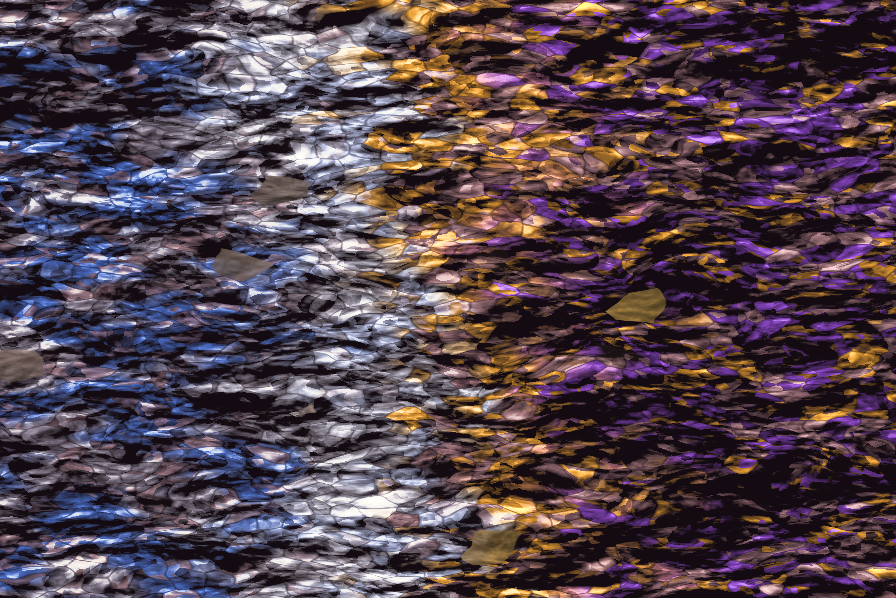
Give the GLSL for this texture, as a WebGL 2 fragment shader.

```glsl
#version 300 es
precision highp float;
uniform vec2 u_resolution;
out vec4 fragColor;

float hash(vec2 p) {
  vec3 q = fract(vec3(p.xyx) * 0.1031);
  q += dot(q, q.yzx + 33.33);
  return fract((q.x + q.y) * q.z);
}

vec2 hash2(vec2 p) {
  return vec2(hash(p), hash(p + 71.7));
}

float noise(vec2 p) {
  vec2 i = floor(p), f = fract(p);
  f = f * f * (3.0 - 2.0 * f);
  return mix(mix(hash(i), hash(i + vec2(1, 0)), f.x),
             mix(hash(i + vec2(0, 1)), hash(i + vec2(1, 1)), f.x), f.y);
}

float fbm(vec2 p, int octaves) {
  float sum = 0.0, amp = 0.5;
  for (int i = 0; i < octaves; i++) {
    sum += amp * noise(p);
    p = mat2(1.9, 0.25, -0.35, 2.05) * p + 13.7;
    amp *= 0.52;
  }
  return sum;
}

// Cellular flakes: x = random id, y = distance to the rim, z = facet shading
vec3 flakes(vec2 p) {
  vec2 cell = floor(p), nearestCell = cell, toCentre = vec2(0);
  float near = 9.0, next = 9.0;
  for (int y = -1; y <= 1; y++)
    for (int x = -1; x <= 1; x++) {
      vec2 c = cell + vec2(x, y);
      vec2 d = c + hash2(c) - p;
      float dist = length(d);
      if (dist < near) {
        next = near;
        near = dist;
        nearestCell = c;
        toCentre = d;
      } else next = min(next, dist);
    }
  vec2 tilt = hash2(nearestCell + 19.0) - 0.5;
  return vec3(hash(nearestCell + 5.3), next - near, dot(toCentre, tilt));
}

// Slope of the layered surface, lit from above and slightly from the left
float reliefSlope(vec2 p, float reach) {
  vec2 scale = vec2(17.0, 44.0);
  vec2 offset = vec2(-0.6, 1.0) * reach;
  return fbm((p - offset) * scale, 5) - fbm((p + offset) * scale, 5);
}

// Iridescent tint: blue and slate, then silver, gold, and purple
vec3 filmTint(float zone, float pick, float bluePatch) {
  vec3 slate = vec3(0.55, 0.54, 0.60);
  vec3 blue = vec3(0.24, 0.42, 0.78);
  vec3 silver = vec3(0.77, 0.79, 0.83);
  vec3 gold = vec3(0.90, 0.62, 0.16);
  vec3 purple = vec3(0.50, 0.25, 0.76);
  vec3 mauve = vec3(0.62, 0.46, 0.47);

  vec3 cool = mix(slate, blue, bluePatch);
  cool = mix(cool, mauve, 0.7 * smoothstep(0.78, 0.84, pick));
  cool = mix(cool, silver, 0.75 * smoothstep(0.20, 0.38, zone));
  vec3 warm = mix(gold, mauve, smoothstep(0.55, 0.62, pick));
  vec3 violet = mix(purple, mauve, smoothstep(0.38, 0.44, pick));
  violet = mix(violet, gold, smoothstep(0.73, 0.77, pick));
  vec3 tint = mix(cool, warm, smoothstep(0.43, 0.53, zone));
  return mix(tint, violet, smoothstep(0.57, 0.70, zone));
}

void main() {
  vec2 uv = gl_FragCoord.xy / u_resolution;
  vec2 p = gl_FragCoord.xy / u_resolution.y;

  // Wavy bedding
  vec2 bend = vec2(fbm(p * vec2(9, 22), 3), fbm(p * vec2(6, 13) + 40.0, 3)) - 0.43;
  vec2 q = p + bend * vec2(0.07, 0.045);

  // Shallow focus: softer towards the top and bottom
  float defocus = smoothstep(0.27, 0.56, abs(uv.y - 0.45));
  float slope = reliefSlope(q, mix(0.0028, 0.0055, defocus));
  vec3 coarse = flakes(q * vec2(21, 56));
  vec3 fine = flakes(q * vec2(52, 125) + 31.0);
  float pick = fract(coarse.x * 37.7 + 0.25 * fine.x);

  // Colour zones across the width
  float zone = uv.x + 0.09 * (uv.y - 0.5) + 0.28 * (fbm(p * vec2(5, 9) + 7.0, 3) - 0.43);
  zone += 0.13 * (fract(coarse.x * 11.3) - 0.5);
  float bluePatch = smoothstep(0.34, 0.56, fbm(q * vec2(7, 18) + 90.0, 3));
  vec3 tint = filmTint(zone, pick, bluePatch);

  // Brightness from tilted flakes, ridges and dark gaps
  float band = exp(-pow((uv.x + 0.1 * (uv.y - 0.5) - 0.38) / 0.13, 2.0));
  float gaps = fbm(q * vec2(7, 27) + 55.0, 4) - 0.46;
  float light = 0.32 + 0.42 * (coarse.x - 0.5) + 0.42 * (fine.x - 0.5);
  light += 0.45 * coarse.z + 0.30 * fine.z + 2.3 * slope + 1.2 * gaps + 0.20 * band;
  light -= 0.10 * smoothstep(0.55, 0.8, uv.x);
  light *= mix(0.6, 1.0, smoothstep(0.0, 0.14, coarse.y));

  vec3 gapColour = vec3(0.075, 0.045, 0.065);
  vec3 colour = gapColour + tint * 1.18 * smoothstep(0.02, 0.22, light) * max(light, 0.0);

  // Scattered broad plates
  vec3 plate = flakes(q * vec2(9, 17) + 12.0);
  float plateMask = smoothstep(0.94, 0.945, plate.x) * smoothstep(0.16, 0.20, plate.y);
  vec3 plateTint = mix(vec3(0.47, 0.40, 0.37), vec3(0.62, 0.49, 0.25), smoothstep(0.45, 0.6, uv.x));
  colour = mix(colour, plateTint * (0.85 + 0.6 * plate.z + 1.2 * slope), 0.85 * plateMask);

  // Glints
  float glint = smoothstep(0.72, 1.15, light) * mix(0.85, 0.4, smoothstep(0.45, 0.65, zone));
  colour = mix(colour, vec3(0.96, 0.95, 0.91), glint * (1.0 - plateMask));

  fragColor = vec4(clamp(colour, 0.0, 1.0), 1.0);
}
```
